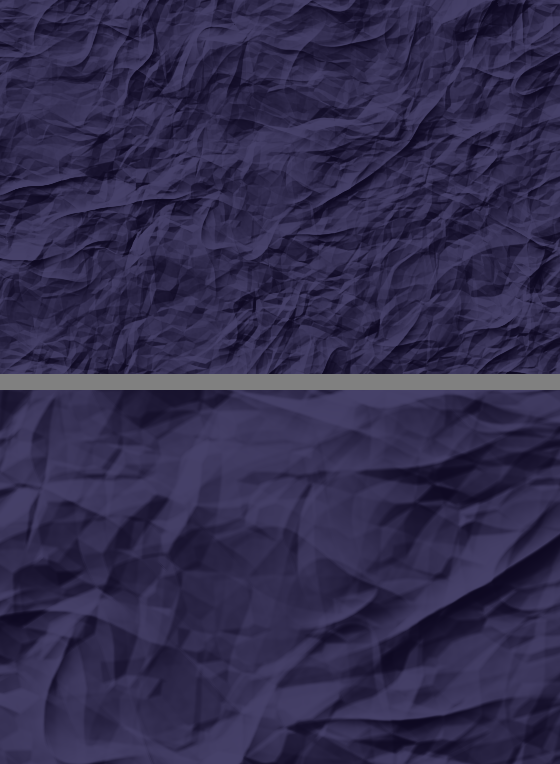
Top, the full canvas; bottom, a detail of the centre.
Write a WebGL 1 fragment shader that draws this texture.

```glsl
precision highp float;
// Crumpled dark violet paper: small sharp facets and short folds under a raking light.
uniform vec2 u_resolution;

const vec3 SHADOW_COLOR = vec3(0.055, 0.036, 0.132);
const vec3 PAPER_COLOR = vec3(0.252, 0.232, 0.382);
const vec2 LIGHT_DIRECTION = vec2(-0.56, 0.828);
const float SLOPE_STEP = 0.0019;
const int FACET_LAYERS = 4;
const int FOLD_LAYERS = 4;

vec2 hash2(vec2 p) {
  vec3 q = fract(p.xyx * vec3(0.1031, 0.1030, 0.0973));
  q += dot(q, q.yzx + 33.33);
  return fract((q.xx + q.yz) * q.zy);
}

mat2 rotation(float angle) {
  float c = cos(angle), s = sin(angle);
  return mat2(c, -s, s, c);
}

float cornerSlope(vec2 cell, vec2 corner, vec2 f) {
  return dot(hash2(cell + corner) * 2.0 - 1.0, f - corner);
}

// Gradient noise centred on zero.
float noise(vec2 p) {
  vec2 cell = floor(p), f = p - cell;
  vec2 u = f * f * f * (f * (f * 6.0 - 15.0) + 10.0);
  vec2 e = vec2(1.0, 0.0);
  return mix(
    mix(cornerSlope(cell, e.yy, f), cornerSlope(cell, e.xy, f), u.x),
    mix(cornerSlope(cell, e.yx, f), cornerSlope(cell, e.xx, f), u.x), u.y);
}

vec2 noise2(vec2 p) {
  return vec2(noise(p), noise(p + vec2(37.2, 81.7)));
}

// Flat-sided peaks and dents: the gap of squared distances is piecewise linear.
float facets(vec2 p) {
  vec2 cell = floor(p);
  float nearest = 8.0, second = 8.0, tilt = 0.0;
  for (int y = -1; y <= 1; y++) {
    for (int x = -1; x <= 1; x++) {
      vec2 id = cell + vec2(float(x), float(y));
      vec2 site = hash2(id);
      vec2 offset = id + site - p;
      float d = dot(offset, offset);
      if (d < nearest) {
        second = nearest;
        nearest = d;
        tilt = fract(site.x * 17.0 + site.y * 29.0) * 2.0 - 1.0;
      } else {
        second = min(second, d);
      }
    }
  }
  return tilt * (second - nearest);
}

// Narrow pinched ridges along the zero lines of stretched noise.
float folds(vec2 p, float sharpness) {
  return exp(-sharpness * abs(noise(p)));
}

vec2 bend(vec2 p) {
  return p + 0.09 * noise2(p * 2.6) + 0.022 * noise2(p * 10.0 + 5.0);
}

float paperHeight(vec2 p) {
  vec2 q = bend(p + 3.0);
  float height = 0.0;
  float frequency = 6.0, weight = 0.50;
  for (int i = 0; i < FACET_LAYERS; i++) {
    float layer = float(i);
    vec2 r = rotation(0.45 + 1.9 * layer) * q * vec2(0.8, 1.2);
    height += weight / frequency * facets(r * frequency + 19.0 * layer + 40.0);
    frequency *= 1.8;
    weight *= 0.95;
  }
  for (int i = 0; i < FOLD_LAYERS; i++) {
    float layer = float(i);
    float scale = 4.0 + 0.9 * layer;
    vec2 r = rotation(0.5 + 1.05 * layer) * q * vec2(0.6, 1.35);
    float presence = smoothstep(-0.1, 0.3, noise(q * 4.0 + 11.0 * layer));
    height += 0.19 / scale * presence * folds(r * scale + 23.0 * layer + 60.0, 11.0);
  }
  return height;
}

// Slope towards the light; faces that fall towards it are positive.
float litSlope(vec2 p, vec2 light, float stepSize) {
  vec2 d = light * stepSize;
  return (paperHeight(p - d) - paperHeight(p + d)) / (2.0 * stepSize);
}

// Bright faces level off while shaded ones keep a long dark tail.
float toneCurve(float slope) {
  return 1.15 / (1.0 + exp(-0.46 - 1.5 * slope)) - 0.02;
}

void main() {
  vec2 p = gl_FragCoord.xy / u_resolution.y;
  vec2 across = vec2(LIGHT_DIRECTION.y, -LIGHT_DIRECTION.x) * 0.0007;
  float slope = 0.5 * (litSlope(p + across, LIGHT_DIRECTION, SLOPE_STEP)
                     + litSlope(p - across, LIGHT_DIRECTION, SLOPE_STEP));

  // Calmer sheet at the top, deeper relief near the bottom.
  float relief = mix(1.15, 0.9, p.y) + 0.45 * noise(p * 2.0 + 7.0);
  float broadShade = 0.3 * noise(p * 1.6 + 31.0) + 0.2 * (p.y - 0.5);
  float grain = 0.18 * noise(p * 120.0);

  float tone = toneCurve(slope * relief + broadShade + grain);
  gl_FragColor = vec4(mix(SHADOW_COLOR, PAPER_COLOR, tone), 1.0);
}
```
